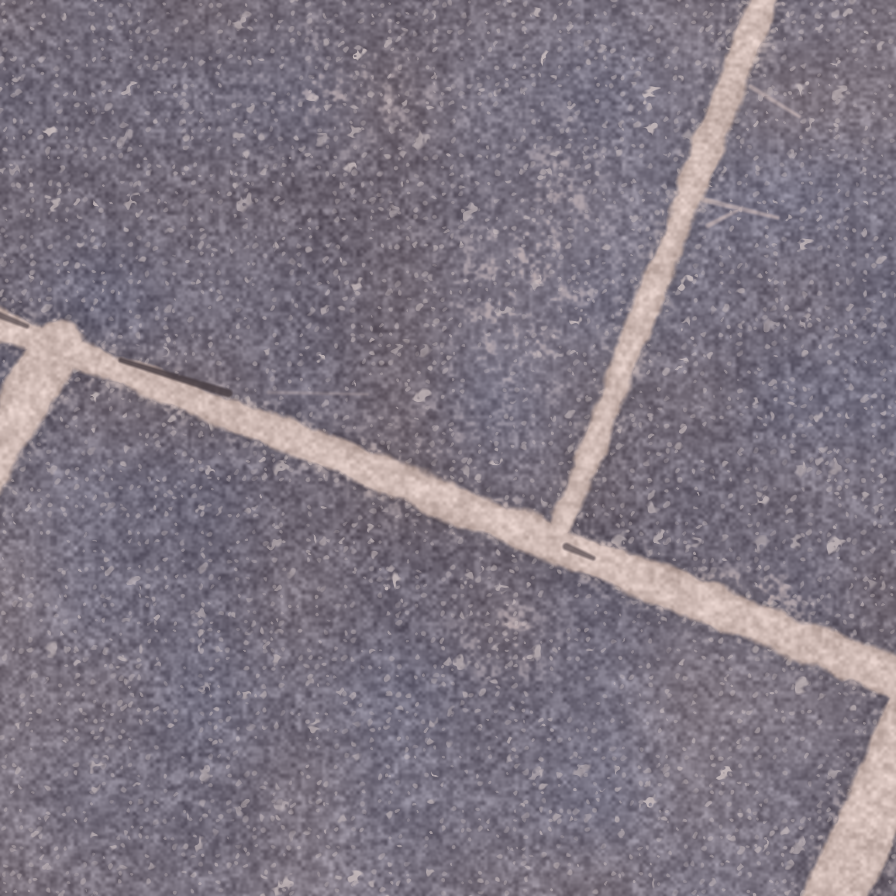
A three.js fragment shader for this texture:

```glsl
// Dark slate paving with sandy mortar joints crossing it at a slant.
// Joints are tapered segments with noise-worn edges; the stone is layered
// value noise with scattered mineral specks, pale dust patches and scratches.
#define STONE vec3(0.468, 0.438, 0.487)
#define MORTAR vec3(0.815, 0.735, 0.712)
#define DUST vec3(0.77, 0.70, 0.70)
#define SHADOW vec3(0.29, 0.25, 0.27)
#define GRAIN 0.27
#define EDGE_SOFT 0.0035
#define EDGE_WEAR 0.011

varying vec2 vUv;

float hash(vec2 p) {
  return fract(sin(dot(p, vec2(127.1, 311.7))) * 43758.5453);
}

float noise(vec2 p) {
  vec2 i = floor(p), f = fract(p);
  f = f * f * (3.0 - 2.0 * f);
  return mix(mix(hash(i), hash(i + vec2(1.0, 0.0)), f.x),
             mix(hash(i + vec2(0.0, 1.0)), hash(i + 1.0), f.x), f.y);
}

float fbm(vec2 p) {
  float sum = 0.0, amp = 0.5;
  for (int i = 0; i < 4; i++) {
    sum += amp * noise(p);
    p = mat2(1.6, 1.2, -1.2, 1.6) * p + 7.3;
    amp *= 0.5;
  }
  return sum / 0.9375;
}

// Signed distance to a segment whose half width runs from wa to wb.
float taper(vec2 p, vec2 a, vec2 b, float wa, float wb) {
  vec2 ab = b - a;
  float t = clamp(dot(p - a, ab) / dot(ab, ab), 0.0, 1.0);
  return length(p - a - ab * t) - mix(wa, wb, t);
}

float stroke(vec2 p, vec2 a, vec2 b, float w) {
  return 1.0 - smoothstep(-0.001, 0.003, taper(p, a, b, w, w * 0.5));
}

float patchAt(vec2 p, vec2 c, vec2 size) {
  vec2 q = (p - c) / size;
  return exp(-dot(q, q));
}

// One jittered speck per cell, kept for a given share of the cells.
float specks(vec2 p, float cells, float share, float size) {
  vec2 q = p * cells + 0.35 * (noise(p * 170.0) - 0.5);
  vec2 id = floor(q);
  vec2 c = 0.3 + 0.4 * vec2(hash(id + 3.1), hash(id + 8.7));
  float r = size * (0.5 + 0.5 * hash(id + 5.9));
  float dot1 = 1.0 - smoothstep(r * 0.4, r, length(fract(q) - c));
  return dot1 * step(hash(id), share) * (0.5 + 0.5 * hash(id + 1.7));
}

void main() {
  vec2 p = vUv;
  float fine = noise(p * 165.0) * 0.6 + noise(p * 260.0 + 31.0) * 0.4;
  float mid = fbm(p * 46.0);
  float broad = fbm(p * 5.0 + 2.0);

  // Stone: broad tone, cool and warm drift, fine grain
  vec3 col = STONE + 0.13 * (broad - 0.5) + 0.10 * (mid - 0.5);
  col += GRAIN * (fine - 0.5) * (0.6 + 0.8 * mid);
  col += vec3(-0.012, 0.0, 0.014) * (noise(p * 9.0) * 2.0 - 0.6);
  col += 0.03 * patchAt(p, vec2(0.7, 0.16), vec2(0.14));
  col -= 0.025 * patchAt(p, vec2(0.1, 0.78), vec2(0.18, 0.14));

  // Dust gathers in patches and breaks up along the grain
  float dust = 0.6 * patchAt(p, vec2(0.39, 0.90), vec2(0.10, 0.07));
  dust += 0.9 * patchAt(p, vec2(0.58, 0.66), vec2(0.08, 0.10));
  dust += 0.5 * patchAt(p, vec2(0.63, 0.79), vec2(0.05, 0.08));
  dust += 0.9 * patchAt(p, vec2(0.565, 0.285), vec2(0.045, 0.04));
  dust += 0.5 * patchAt(p, vec2(0.47, 0.50), vec2(0.07, 0.05));
  dust += 1.1 * patchAt(p, vec2(0.83, 0.34), vec2(0.07, 0.022));
  dust += 0.9 * patchAt(p, vec2(0.52, 0.42), vec2(0.05, 0.018));
  float flake = smoothstep(0.50, 0.78, 0.5 * mid + 0.5 * fine);
  col = mix(col, DUST, clamp(dust * (0.10 + 0.9 * flake), 0.0, 0.75));

  // Mineral specks, small and dense to large and sparse
  float s = 0.55 * specks(p, 100.0, 0.30, 0.42);
  s = max(s, 0.75 * specks(p + 0.37, 58.0, 0.22, 0.32));
  s = max(s, specks(p + 0.71, 24.0, 0.16, 0.24));
  col = mix(col, vec3(0.82, 0.77, 0.77), s * 0.85);

  // Thin scratches
  float lines = stroke(p, vec2(0.838, 0.903), vec2(0.892, 0.870), 0.0015);
  lines = max(lines, stroke(p, vec2(0.785, 0.777), vec2(0.868, 0.757), 0.002));
  lines = max(lines, stroke(p, vec2(0.79, 0.748), vec2(0.828, 0.768), 0.0015));
  lines = max(lines, 0.5 * stroke(p, vec2(0.30, 0.562), vec2(0.41, 0.560), 0.001));
  col = mix(col, DUST, lines * (0.45 + 0.4 * fine));

  // Mortar joints
  float d = taper(p, vec2(-0.03, 0.650), vec2(1.03, 0.232), 0.016, 0.024);
  d = min(d, taper(p, vec2(0.858, 1.015), vec2(0.622, 0.40), 0.017, 0.014));
  d = min(d, taper(p, vec2(0.064, 0.615), vec2(-0.035, 0.44), 0.029, 0.025));
  d = min(d, taper(p, vec2(1.03, 0.22), vec2(0.92, -0.03), 0.034, 0.034));
  float worn = d + EDGE_WEAR * (mid - 0.5) + 0.007 * (noise(p * 24.0) - 0.5);
  col *= 1.0 - 0.10 * exp(-max(worn, 0.0) * 90.0);
  float crumbs = exp(-max(worn, 0.0) * 110.0) * flake;
  float joint = 1.0 - smoothstep(-EDGE_SOFT, EDGE_SOFT, worn);
  vec3 sand = MORTAR + 0.20 * (fine - 0.5) + 0.14 * (mid - 0.5);
  sand -= 0.06 * smoothstep(-0.010, 0.0, worn);
  col = mix(col, sand, max(joint, 0.7 * crumbs));

  // Open gaps where the mortar has shrunk from the stone
  float gap = stroke(p, vec2(0.255, 0.561), vec2(0.135, 0.598), 0.0035);
  gap = max(gap, 0.8 * stroke(p, vec2(-0.01, 0.652), vec2(0.03, 0.636), 0.003));
  gap = max(gap, 0.8 * stroke(p, vec2(0.632, 0.390), vec2(0.662, 0.377), 0.003));
  col = mix(col, SHADOW, gap * 0.85);

  gl_FragColor = vec4(clamp(col, 0.0, 1.0), 1.0);
}
```
